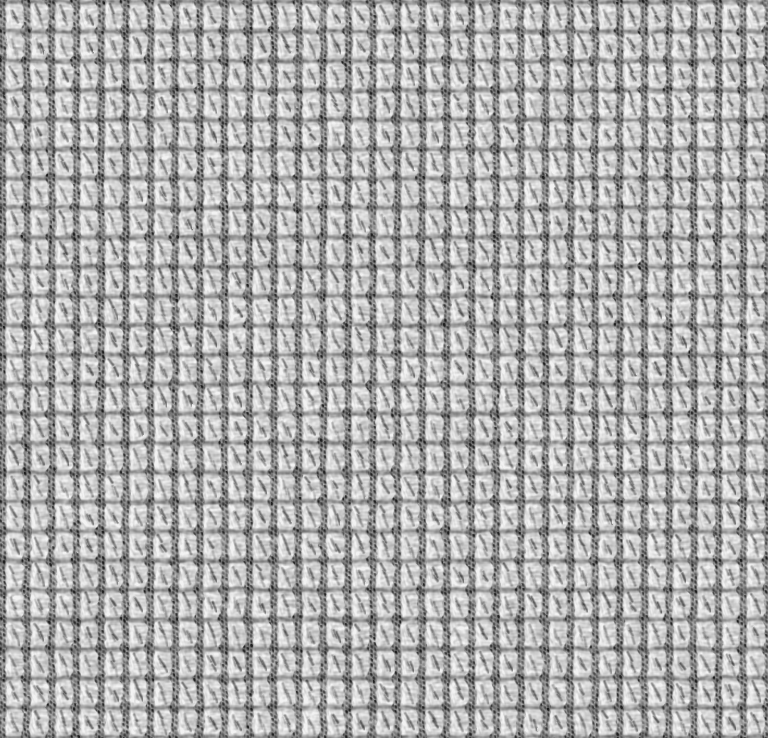
Reproduce this texture procedurally as a WebGL 1 fragment shader.

```glsl
precision highp float;
// Grey woven cloth: 31 dark twisted cords run upwards, crossed by 25 weft seams.
// Each cell holds a pale upright strand, slanted stitch gaps and a flat weft float;
// gradient noise adds fibres, wobble and uneven wear.

uniform vec2 u_resolution;

const vec2 REPEATS = vec2(31.1, 25.1);
const vec2 PHASE = vec2(-0.10, -0.03);
const float CELL_ASPECT = 1.19;
const float FLOAT_GREY = 0.79;
const float STRAND_GREY = 0.91;
const float CORD_GREY = 0.50;

vec2 hash2(vec2 p) {
  vec3 q = fract(vec3(p.xyx) * vec3(0.1031, 0.1030, 0.0973));
  q += dot(q, q.yzx + 33.33);
  return fract((q.xx + q.yz) * q.zy);
}

float corner(vec2 cell, vec2 offset) {
  return dot(hash2(cell) * 2.0 - 1.0, offset);
}

// Gradient noise, roughly -0.7 to 0.7
float noise(vec2 p) {
  p += 57.0;
  vec2 i = floor(p);
  vec2 f = p - i;
  vec2 u = f * f * f * (f * (f * 6.0 - 15.0) + 10.0);
  vec2 e = vec2(1.0, 0.0);
  return mix(mix(corner(i, f), corner(i + e, f - e), u.x),
             mix(corner(i + e.yx, f - e.yx), corner(i + 1.0, f - 1.0), u.x), u.y);
}

// Soft bump: 1 at zero distance, fading out at the given radius
float bump(float d, float radius) {
  return 1.0 - smoothstep(0.0, radius, abs(d));
}

// Soft-edged line segment from a to b
float stroke(vec2 p, vec2 a, vec2 b, float radius) {
  vec2 ab = b - a;
  float t = clamp(dot(p - a, ab) / dot(ab, ab), 0.0, 1.0);
  return bump(length(p - a - ab * t), radius);
}

// Staggered dark pits between the plies of a twisted cord
float pits(vec2 p) {
  vec2 g = p * vec2(7.0, 6.0);
  g.y += 0.5 * mod(floor(g.x), 2.0);
  vec2 rnd = hash2(floor(g) + 211.0);
  vec2 d = fract(g) - 0.5 - 0.35 * (rnd - 0.5);
  d.x += 0.4 * d.y;
  return bump(length(d), 0.68) * (0.35 + 0.65 * rnd.y);
}

// Slanted gaps beside the pale strand, placed anew in every cell
float slashes(vec2 q, vec2 cell) {
  float dark = 0.0;
  for (int i = 0; i < 3; i++) {
    float k = float(i);
    vec2 rnd = hash2(cell * 3.0 + vec2(17.0 * k + 5.0, 91.0));
    vec2 mid = vec2(0.40 + 0.09 * k + 0.07 * (rnd.x - 0.5),
                    (0.66 - 0.17 * k + 0.24 * (rnd.y - 0.5)) * CELL_ASPECT);
    vec2 reach = vec2(-0.035 - 0.05 * rnd.y, 0.10 + 0.09 * rnd.x);
    dark = max(dark, stroke(q, mid - reach, mid + reach, 0.10) * (0.35 + 0.65 * rnd.y));
  }
  return dark;
}

// Pale ground: weft float, upright strand, slashes and seam shadow
float ground(vec2 p, vec2 local, vec2 cell, float seamDist) {
  float weftFibre = noise(p * vec2(2.5, 9.0));
  float strandFibre = noise(vec2(9.0 * p.x + 3.0 * p.y, 3.5 * p.y));
  float strand = bump(local.x - 0.27, 0.20) * smoothstep(0.03, 0.22, abs(seamDist));
  float grey = FLOAT_GREY + 0.22 * weftFibre;
  grey += 0.07 * bump(abs(seamDist) - 0.25, 0.2);
  grey = mix(grey, STRAND_GREY + 0.22 * strandFibre, strand);
  grey -= 0.40 * slashes(local * vec2(1.0, CELL_ASPECT), cell);
  float seamShade = 0.22 + 0.14 * bump(local.x + 0.12, 0.3) + 0.25 * noise(p * vec2(3.0, 1.0));
  return grey - seamShade * bump(seamDist, 0.13);
}

// Dark cord, deepest where it crosses a seam
float cord(vec2 p, float knot) {
  return CORD_GREY + 0.12 - 0.40 * pits(p) - 0.12 * knot + 0.28 * noise(p * vec2(6.0, 5.0) + 9.0);
}

void main() {
  vec2 uv = gl_FragCoord.xy / u_resolution;
  vec2 p = uv * REPEATS + PHASE;
  // Uneven yarn tension
  p += 0.07 * vec2(noise(p * vec2(0.8, 1.3)), noise(p * vec2(1.1, 0.7) + 31.0));

  // Cell coordinates: cord at x = 0, seams at y = 0 and 1
  vec2 cell = floor(p + vec2(0.3, 0.0));
  vec2 local = p - cell;
  float seamDist = fract(p.y + 0.5) - 0.5;

  float grey = ground(p, local, cell, seamDist);
  float knot = bump(seamDist, 0.26);
  float halfWidth = 0.145 + 0.06 * knot + 0.09 * noise(p * vec2(2.0, 5.0) + 70.0);
  float side = abs(local.x + 0.05 * knot);
  float cordMask = 1.0 - smoothstep(halfWidth - 0.05, halfWidth + 0.05, side);
  grey = mix(grey, cord(p, knot), cordMask);

  // Fine grain and broad wear
  grey += 0.13 * noise(p * vec2(6.5, 7.5) + 40.0) + 0.04 * noise(p * 0.45);
  gl_FragColor = vec4(vec3(clamp(grey, 0.12, 0.95)), 1.0);
}
```
